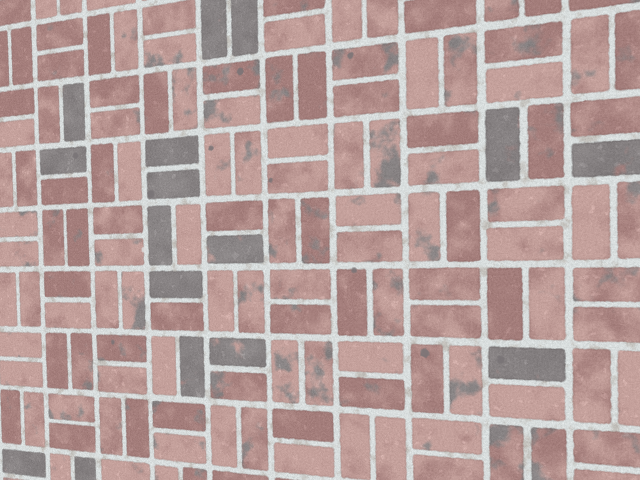
A Shadertoy shader for this texture:

```glsl
vec2 hash2(vec2 p) {
    vec3 q = fract(p.xyx * vec3(.1031, .1030, .0973));
    q += dot(q, q.yzx + 33.33);
    return fract((q.xx + q.yz) * q.zy);
}

float cornerDot(vec2 corner, vec2 offset) {
    return dot(hash2(corner) * 2.0 - 1.0, offset);
}

float gradientNoise(vec2 p) {
    vec2 i = floor(p), f = p - i;
    vec2 s = f * f * f * (f * (f * 6.0 - 15.0) + 10.0);
    vec2 e = vec2(1, 0);
    return mix(mix(cornerDot(i, f), cornerDot(i + e, f - e), s.x),
               mix(cornerDot(i + e.yx, f - e.yx), cornerDot(i + 1.0, f - 1.0), s.x), s.y);
}

float fbm(vec2 p) {
    float sum = 0.0, amplitude = 1.0;
    for (int i = 0; i < 4; i++) {
        sum += amplitude * gradientNoise(p);
        p = mat2(1.6, 1.2, -1.2, 1.6) * p + 7.3;
        amplitude *= 0.55;
    }
    return sum;
}

float roundedBox(vec2 p, vec2 halfSize, float radius) {
    vec2 q = abs(p) - halfSize + radius;
    return length(max(q, 0.0)) + min(max(q.x, q.y), 0.0) - radius;
}

// Sparse round stains: x is coverage, y is a random shade
vec2 stains(vec2 uv, float blur) {
    vec2 cell = floor(uv);
    vec2 pick = hash2(cell + 91.0);
    vec2 center = 0.15 + 0.7 * hash2(cell + 47.0);
    float radius = mix(0.03, 0.06, pick.y);
    float d = length(uv - cell - center) - radius + 0.02 * gradientNoise(uv * 22.0);
    return vec2(step(pick.x, 0.14) * smoothstep(blur, -blur, d), hash2(cell + 13.0).x);
}

void mainImage(out vec4 fragColor, in vec2 fragCoord) {
    vec2 p = fragCoord / iResolution.y;

    // Perspective from the canvas back to the paving plane, one unit per tile
    mat3 planeToCanvas = mat3(0.1141, -0.0147, -0.0364,
                              -0.0050, 0.1439, -0.0030,
                              0.5556, 0.4444, 1.0);
    vec3 plane = inverse(planeToCanvas) * vec3(p, 1.0);
    vec2 uv = plane.xy / plane.z;
    float blur = 0.6 * length(fwidth(uv)) + 0.003;

    // Basket weave: pairs of bricks that turn in every other tile
    vec2 tile = floor(uv);
    vec2 local = uv - tile;
    if (mod(tile.x + tile.y, 2.0) < 0.5) local = local.yx;
    float side = step(0.5, local.y);
    vec2 id = tile * vec2(1, 2) + vec2(0, side) + 60.0;
    vec2 tint = hash2(id), wear = hash2(id + 31.7);

    // Brick outline, with slight shifts and chipped edges
    vec2 center = vec2(0.5, mix(0.254, 0.746, side)) + 0.016 * (wear - 0.5);
    float d = roundedBox(local - center, vec2(0.457, 0.211) - 0.008 * tint, 0.035);
    d += 0.014 * gradientNoise(uv * 13.0) + 0.008 * gradientNoise(uv * 38.0);

    // Clay, from deep red to faded pink
    float blotch = fbm(uv * 2.7 + id * 3.1);
    float grain = gradientNoise(uv * 34.0) + gradientNoise(uv * 71.0);
    float fade = tint.x + 0.7 * blotch + 0.15 * (0.5 - p.y);
    vec3 brick = mix(vec3(0.64, 0.49, 0.48), vec3(0.77, 0.63, 0.61), smoothstep(0.05, 0.95, fade));

    // Grey firing marks, some covering a whole brick
    float firing = 0.5 * tint.y - 0.45 + 0.5 * step(0.91, tint.y);
    float ash = smoothstep(0.0, 0.28, firing + 0.75 * fbm(uv * 2.1 + id * 5.7));
    brick = mix(brick, vec3(0.51, 0.505, 0.51) + 0.05 * blotch, 0.9 * ash);

    // Surface grain, pale scuffs and darker rims
    brick += 0.05 * grain;
    brick += 0.06 * smoothstep(0.25, 0.6, fbm(uv * 9.0 + 4.0));
    brick -= 0.05 * smoothstep(-0.03, 0.0, d);

    // Sandy mortar with dirty patches
    float dirt = smoothstep(0.0, 0.6, fbm(uv * 5.0 + 20.0));
    vec3 mortar = mix(vec3(0.85, 0.87, 0.87), vec3(0.76, 0.75, 0.73), dirt);
    mortar += 0.07 * grain - 0.05 * smoothstep(0.02, 0.0, d);

    vec3 color = mix(mortar, brick, smoothstep(blur, -blur, d));
    vec2 stain = stains(uv + 0.5, blur);
    vec3 stainColor = mix(vec3(0.47, 0.45, 0.46), vec3(0.86), step(0.85, stain.y));
    color = mix(color, stainColor, 0.85 * stain.x);
    fragColor = vec4(clamp(color, 0.0, 1.0), 1.0);
}
```
